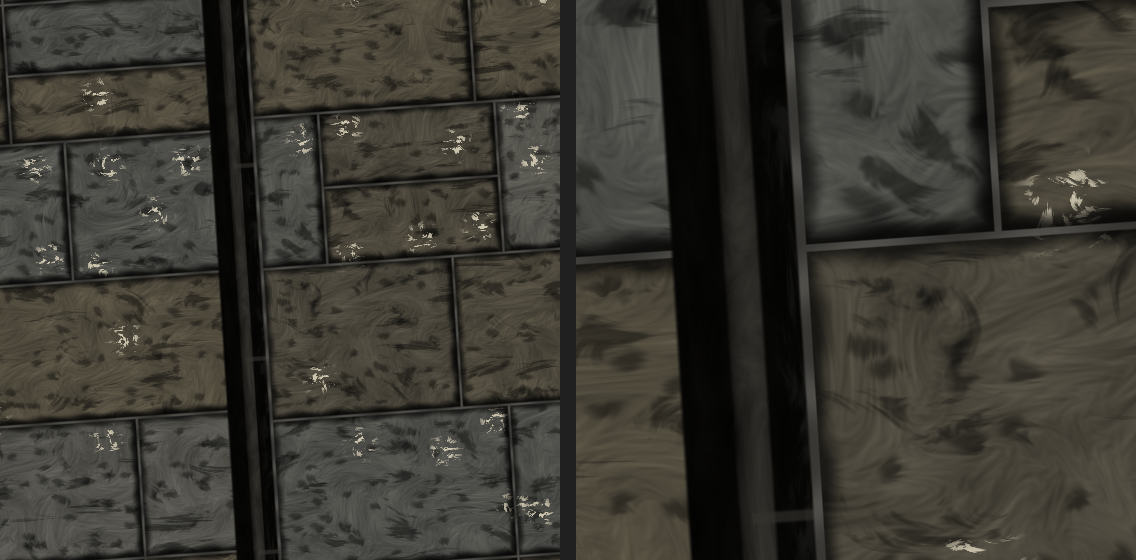
Left, the full canvas; right, a detail of the centre.
Write a Shadertoy shader that draws this texture.

```glsl
// Dark, weathered stone blocks in two leaning walls, parted by a black channel with a pipe.
// Each wall is cut into rows and blocks in a sheared frame; layered sines carve the
// stone, and cellular noise scatters pits and pale chips.

const vec3 COOL_STONE = vec3(.305, .305, .288);
const vec3 WARM_STONE = vec3(.305, .283, .232);
const vec3 MORTAR = vec3(.36, .355, .335);
const vec3 CHIP = vec3(.80, .77, .68);
const vec3 SOOT = vec3(.022, .021, .016);
const vec3 PIPE = vec3(.21, .20, .18);

float hash(vec2 p) {
    p = fract(p * vec2(.1031, .1137));
    p += dot(p, p.yx + 33.33);
    return fract((p.x + p.y) * p.x * 7.13);
}

// Warped, rotated sine layers: a rough surface height centred on zero.
float roughness(vec2 p) {
    float sum = 0., amp = .5;
    for (int i = 0; i < 6; i++) {
        p = mat2(.8, -.6, .6, .8) * p * 1.7;
        p += .9 * sin(p.yx * .7 + float(i));
        sum += amp * sin(p.x) * sin(p.y);
        amp *= .7;
    }
    return sum;
}

// Cellular noise: x = distance to nearest point, y = random value of that point.
vec2 cellular(vec2 p) {
    vec2 base = floor(p), best = vec2(9., 0.);
    for (int y = -1; y <= 1; y++)
    for (int x = -1; x <= 1; x++) {
        vec2 c = base + vec2(x, y);
        vec2 spot = c + .15 + .7 * vec2(hash(c + 17.3), hash(c + 71.9));
        float d = distance(p, spot);
        if (d < best.x) best = vec2(d, hash(c + 131.7));
    }
    return best;
}

// Narrows a span to the side of a joint that holds the position.
vec2 splitSpan(vec2 span, float joint, float pos) {
    return pos < joint ? vec2(span.x, min(span.y, joint)) : vec2(max(span.x, joint), span.y);
}

// Finds the block around w: its x and y spans, and its warmth.
void findBlock(vec2 w, bool leftWall, out vec2 sx, out vec2 sy, out float warmth) {
    float leftJoint[4] = float[4](.004, .099, -.2, .197);
    float rightJoint[4] = float[4](.837, .871, .779, .863);
    float pitch = leftWall ? .251 : .272;
    float start = leftWall ? .010 : -.030;
    float row = floor((w.y - start) / pitch);
    int i = int(clamp(row, 0., 3.));
    sx = leftWall ? vec2(-.3, .40) : vec2(.438, 1.3);
    sy = start + pitch * vec2(row, row + 1.);
    sx = splitSpan(sx, leftWall ? leftJoint[i] : rightJoint[i], w.x);
    warmth = 1. - mod(row, 2.);
    if (leftWall && i == 0 && w.x > leftJoint[0]) {
        sy = splitSpan(sy, .138, w.y);
        warmth = step(.138, w.y);
    }
    if (!leftWall && i == 1) {
        sx = splitSpan(sx, .555, w.x);
        if (w.x > .555 && w.x < rightJoint[1]) {
            sy = splitSpan(sy, .376, w.y);
            warmth = 1.;
        }
    }
}

vec3 stoneColour(vec2 w, vec2 seed, float warmth) {
    float tint = hash(seed * 91. + 5.);
    vec2 p = w * vec2(22., 30.) + tint * 40.;
    float height = roughness(p);
    float slope = height - roughness(p + vec2(.045, .07));
    vec3 col = mix(COOL_STONE, WARM_STONE, clamp(warmth + .4 * (tint - .5), 0., 1.));
    col *= .94 + .14 * tint + .17 * height + .22 * clamp(slope, -1., 1.);
    // Dark creases and pits.
    float crease = smoothstep(.22, .75, roughness(p * vec2(.8, 1.3) + 9.));
    vec2 pit = cellular(w * vec2(24., 36.) + .35 * height);
    float hollow = (1. - smoothstep(.10, .36, pit.x)) * step(.62, pit.y);
    col *= (1. - .42 * crease) * (1. - .38 * hollow);
    // Clusters of small pale chips.
    vec2 cluster = cellular(w * 9.);
    float near = (1. - smoothstep(.10, .38, cluster.x)) * step(.66, cluster.y);
    float chips = smoothstep(.42, .75, roughness(w * vec2(80., 130.)) + .3 * near);
    return mix(col, CHIP, chips * near);
}

// The black channel and the rounded, banded pipe standing in it.
vec3 channelColour(vec2 w, float y, float px) {
    float grime = roughness(w * vec2(90., 25.));
    vec3 col = SOOT * (1. + .5 * grime);
    col += .045 * smoothstep(.413, .430, w.x) * smoothstep(-.1, .6, grime);
    float across = (w.x - .401) / .012;
    float body = 1. - smoothstep(.75, 1., abs(across));
    col = mix(col, PIPE * (.78 - .35 * across * across + .18 * across + .2 * grime), body);
    float band = abs(fract((y + .07 * w.x - .325) / .345 + .5) - .5) * .345;
    float ring = 1. - smoothstep(.002, .004 + px, band);
    return mix(col, PIPE, .6 * ring * step(.398, w.x));
}

void mainImage(out vec4 fragColor, in vec2 fragCoord) {
    vec2 s = fragCoord / iResolution.xy;
    s.y = 1. - s.y;
    float px = 1. / iResolution.y;
    vec2 w = vec2(s.x - .063 * s.y, s.y + .07 * s.x);
    vec2 sx, sy;
    float warmth;
    findBlock(w, w.x < .40, sx, sy, warmth);
    vec3 col = stoneColour(w, vec2(sx.x + sx.y, sy.x + sy.y), warmth);

    // Shaded block rims, deepest at the right and lower sides, then mortar lines.
    float edge = min(min(w.x - sx.x, w.y - sy.x), min(sx.y - w.x, sy.y - w.y));
    float lowRim = min(sx.y - w.x, sy.y - w.y);
    float wobble = .002 * sin(w.x * 90. + 2. * sin(w.y * 70.));
    col *= mix(.35, 1., smoothstep(.002, .016, edge + wobble));
    col *= mix(.45, 1., smoothstep(.002, .020, lowRim + wobble));
    float line = 1. - smoothstep(.0022 - px, .0022 + px, edge);
    float wear = .82 + .16 * sin(w.x * 61. + 3. * sin(w.y * 47.));
    col = mix(col, MORTAR * wear, .85 * line);

    float channel = smoothstep(.359 - px, .361 + px, w.x) * (1. - smoothstep(.434 - px, .435 + px, w.x));
    col = mix(col, channelColour(w, s.y, px), channel);
    fragColor = vec4(clamp(col, 0., 1.), 1.);
}
```
